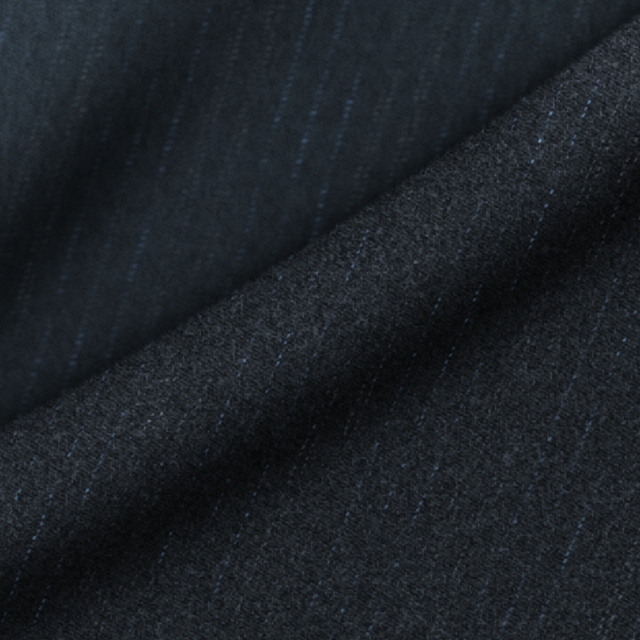
Write a Shadertoy shader that draws this texture.

```glsl
// Dark pinstriped suiting: a soft cloth behind, and a sharp fold crossing in front.
// Fold light comes from smooth bands around a curved crease; each layer has its own
// slanted stripes of broken stitches (three blue, two grey) over a flecked twill weave.

const float PITCH = 0.0527;        // distance between stripes
const float STITCH = 0.0108;       // stitch length along a stripe
const float GROUP = 5.0;           // stripes in one colour group
const float BLUE_COUNT = 3.0;      // blue stripes in a group
const float THREAD = 0.0021;       // half width of a thread
const float TWIN_GAP = 0.0065;     // half gap between paired grey threads
const float JITTER = 0.0022;       // sideways scatter of single stitches
const float TWILL = 0.0062;        // twill rib spacing
const float GRAIN = 310.0;         // yarn grains across the canvas
const float FRONT_CONTRAST = 0.66;
const float BACK_CONTRAST = 0.20;
const float FRONT_SLANT = 0.42;
const float BACK_SLANT = 0.30;
const float FRONT_START = 0.200;   // first blue stripe at the bottom edge
const float BACK_START = -0.072;
const vec3 FRONT_TINT = vec3(0.88, 1.0, 1.13);
const vec3 BACK_TINT = vec3(0.82, 1.0, 1.16);
const vec3 BLUE_THREAD = vec3(0.13, 0.22, 0.32);
const vec3 GREY_THREAD = vec3(0.13, 0.14, 0.155);

float hash(vec2 p) {
    vec3 q = fract(vec3(p.xyx) * 0.1031);
    q += dot(q, q.yzx + 33.33);
    return fract((q.x + q.y) * q.z);
}

float noise(vec2 p) {
    vec2 i = floor(p), f = fract(p);
    f = f * f * (3.0 - 2.0 * f);
    return mix(mix(hash(i), hash(i + vec2(1, 0)), f.x),
               mix(hash(i + vec2(0, 1)), hash(i + vec2(1, 1)), f.x), f.y);
}

float bump(float x, float width) {
    return exp(-x * x / (width * width));
}

// Broken stitch lines, softened by blur
vec3 stripes(vec2 p, float slant, float start, float blur) {
    float wobble = 0.008 * (noise(p * 8.0) - 0.5);
    float u = (p.x - slant * p.y - start + wobble) / PITCH;
    float id = floor(u + 0.5);
    float x = (u - id) * PITCH;
    bool blue = mod(id, GROUP) < BLUE_COUNT - 0.5;

    // Each grey twin thread has its own row of stitches
    float side = blue ? 0.0 : (x < 0.0 ? -1.0 : 1.0);
    vec2 row = vec2(id * 3.0 + side + 90.0, 7.0);
    float v = p.y / STITCH + hash(row) * 5.0;
    vec2 cell = vec2(row.x, floor(v));
    x = abs(x - side * TWIN_GAP + JITTER * (hash(cell + 31.0) - 0.5));

    float soft = 0.0015 + blur;
    float line = 1.0 - smoothstep(max(THREAD - soft, 0.0), THREAD + soft, x);
    float dash = 1.0 - smoothstep(0.08, 0.42, abs(fract(v) - 0.5));
    dash = mix(dash, 0.4, clamp(blur * 90.0, 0.0, 0.65));

    // Uneven stitches and longer worn stretches
    float chance = hash(cell);
    float wear = mix(0.12, 1.2, chance * chance);
    wear = mix(wear, 0.5, clamp(blur * 60.0, 0.0, 0.5));
    wear *= mix(0.15, 1.35, noise(vec2(id * 3.7 + 50.0, p.y * 13.0)));
    return line * dash * wear * (blue ? BLUE_THREAD : GREY_THREAD);
}

// Yarn grain and diagonal ribs, centred on zero
float weave(vec2 p) {
    float grain = noise(p * GRAIN) + 0.6 * noise(p * GRAIN * 0.53 + 19.0) - 0.8;
    float ribPos = dot(p, vec2(0.5, 0.866)) / TWILL + 0.5 * noise(p * 60.0);
    float rib = abs(fract(ribPos) - 0.5) * 2.0 - 0.5;
    return grain + 0.35 * rib;
}

// Sparse pale fibres
float flecks(vec2 p) {
    return smoothstep(0.66, 0.95, noise(p * vec2(230.0, 190.0) + 73.0));
}

float frontLight(vec2 p, float depth) {
    float light = 0.134 + 0.026 * bump(depth - 0.10, 0.09);
    light -= 0.085 * bump(depth - 0.285, 0.085);
    light += 0.045 * bump(depth - 0.03, 0.08) * smoothstep(0.75, 1.0, p.x);
    return light - 0.025 * bump(depth, 0.018);
}

float backLight(vec2 p, float height) {
    float across = (p.y - 0.57 - 1.07 * p.x) / 1.46;
    float light = 0.158 + 0.06 * smoothstep(0.03, 0.26, across);
    light -= 0.085 * bump(across, 0.085) * (1.0 - 0.65 * smoothstep(0.1, 0.4, p.x));
    light += 0.025 * smoothstep(0.5, 1.0, p.x) * smoothstep(0.7, 1.0, p.y);
    return light * (1.0 - 0.55 * exp(-max(height, 0.0) / 0.05));
}

void mainImage(out vec4 fragColor, in vec2 fragCoord) {
    vec2 p = fragCoord / iResolution.xy;
    float crease = 0.33 + 0.55 * p.x + 0.10 * p.x * p.x;
    float depth = crease - p.y;
    float threads = weave(p);

    // Front fold, sharpest near its ridge
    float frontBlur = 0.0012 * smoothstep(0.25, 0.7, depth);
    float light = frontLight(p, depth);
    float texture_ = FRONT_CONTRAST * threads + 0.5 * flecks(p);
    vec3 front = FRONT_TINT * light * (1.0 + texture_);
    front += stripes(p, FRONT_SLANT, FRONT_START, frontBlur) * (0.4 + 4.2 * light);

    // Back cloth, out of focus
    light = backLight(p, -depth);
    float patches = noise(p * vec2(120.0, 70.0)) - 0.5;
    vec3 back = BACK_TINT * light * (1.0 + BACK_CONTRAST * threads + 0.2 * patches);
    back += stripes(p, BACK_SLANT, BACK_START, 0.0050) * (0.1 + 4.0 * light);

    vec3 color = mix(back, front, smoothstep(-0.007, 0.007, depth));
    fragColor = vec4(clamp(color, 0.0, 1.0), 1.0);
}
```
